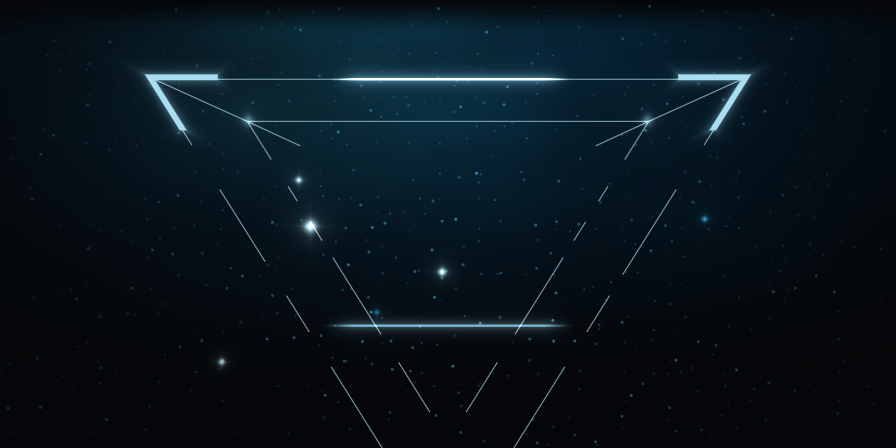
Write a Shadertoy shader that draws this background.

```glsl
// A dark teal star field behind a glowing, broken inverted triangle.
// Value noise tints the sky, hashed cells scatter the stars, and mirrored
// distance functions draw the frame. Units: height = 1, x = 0 at the centre.

const vec3 NIGHT = vec3(0.018, 0.024, 0.034);
const vec3 DEEP_BLUE = vec3(0.015, 0.145, 0.235);
const vec3 TEAL = vec3(0.05, 0.205, 0.27);
const vec3 STAR_BLUE = vec3(0.20, 0.50, 0.62);
const vec3 LINE_COLOR = vec3(0.60, 0.76, 0.80);
const vec3 NEON = vec3(0.66, 0.87, 0.94);
const float EDGE_SLOPE = 0.628;

float hash(vec2 p) {
    return fract(sin(dot(p, vec2(127.1, 311.7))) * 43758.5453);
}

float noise(vec2 p) {
    vec2 cell = floor(p), f = fract(p);
    f = f * f * (3.0 - 2.0 * f);
    float low = mix(hash(cell), hash(cell + vec2(1, 0)), f.x);
    float high = mix(hash(cell + vec2(0, 1)), hash(cell + vec2(1, 1)), f.x);
    return mix(low, high, f.y);
}

float fbm(vec2 p) {
    float sum = 0.0, amplitude = 0.5;
    for (int i = 0; i < 4; i++) {
        sum += amplitude * noise(p);
        p = p * 2.03 + 7.1;
        amplitude *= 0.5;
    }
    return sum;
}

// Antialiased coverage of a stroke around distance d
float stroke(float d, float halfWidth, float px) {
    return clamp((halfWidth - d) / px + 0.5, 0.0, 1.0);
}

float segment(vec2 p, vec2 a, vec2 b) {
    vec2 ab = b - a;
    return length(p - a - ab * clamp(dot(p - a, ab) / dot(ab, ab), 0.0, 1.0));
}

// Part of a slanted edge, leaving 'top' and visible between two heights
float dash(vec2 p, vec2 top, float y0, float y1) {
    vec2 a = top + vec2(EDGE_SLOPE, 1.0) * (y0 - top.y);
    vec2 b = top + vec2(EDGE_SLOPE, 1.0) * (y1 - top.y);
    return segment(p, a, b);
}

vec3 sky(vec2 p) {
    float cloud = fbm(p * vec2(3.0, 4.5) + 3.0);
    float light = exp(-p.x * p.x / 0.58) * smoothstep(0.08, 0.88, p.y);
    float topShade = smoothstep(1.01, 0.92, p.y);
    vec2 toTeal = (p - vec2(-0.33, 0.83)) / vec2(0.60, 0.30);
    float teal = exp(-dot(toTeal, toTeal));
    vec3 tint = mix(DEEP_BLUE, TEAL, teal);
    return mix(NIGHT, tint, light * topShade * (0.68 + 0.65 * cloud));
}

// One small star in some cells of a square grid
float starLayer(vec2 p, float cells, float share, float radius, float px) {
    vec2 id = floor(p * cells);
    vec2 offset = 0.2 + 0.6 * vec2(hash(id + 3.7), hash(id + 9.2));
    float d = length(p - (id + offset) / cells);
    float brightness = 0.25 + 0.75 * hash(id + 21.4);
    return step(hash(id), share) * brightness * stroke(d, radius, px);
}

// Bright star with a halo and faint rays
float sparkle(vec2 p, vec2 centre, float size) {
    vec2 d = abs(p - centre) / size;
    float r = length(d);
    float rays = exp(-r * 0.7 - min(d.x, d.y) * 3.0);
    return exp(-r * r) + 0.25 * exp(-r * 0.55) + 0.3 * rays;
}

// Horizontal light bar with tapered ends: x is the core, y the halo
vec2 lightBar(vec2 p, float y, float halfLength, float px) {
    float d = abs(p.y - y);
    float taper = smoothstep(halfLength, halfLength * 0.72, abs(p.x));
    return taper * vec2(stroke(d, 0.0025, px), exp(-d * 100.0));
}

void mainImage(out vec4 fragColor, in vec2 fragCoord) {
    float px = 1.0 / iResolution.y;
    vec2 p = vec2(fragCoord.x - 0.5 * iResolution.x, fragCoord.y) * px;
    vec2 m = vec2(abs(p.x), p.y);
    vec3 color = sky(p);

    // Scattered stars, denser and brighter near the middle
    float middle = exp(-dot(p - vec2(0.1, 0.45), p - vec2(0.1, 0.45)) * 3.0);
    float stars = starLayer(p, 19.0, 0.15 + 0.35 * middle, 0.0032, px);
    stars += 0.6 * starLayer(p + 5.3, 31.0, 0.25, 0.0022, px);
    color += STAR_BLUE * stars * (0.3 + 0.6 * middle);

    // Thin frame lines, mirrored about the centre
    vec2 outer = vec2(0.667, 0.828), inner = vec2(0.448, 0.729);
    float d = segment(m, vec2(0.0, 0.823), vec2(0.66, 0.823));
    d = min(d, segment(m, vec2(0.0, 0.729), inner));
    d = min(d, segment(m, vec2(0.656, 0.823), inner));
    d = min(d, segment(m, inner, vec2(0.331, 0.675)));
    d = min(d, dash(m, outer, 0.677, 0.712));
    d = min(d, dash(m, outer, p.x < 0.0 ? 0.417 : 0.388, 0.576));
    d = min(d, dash(m, outer, 0.260, 0.339));
    d = min(d, dash(m, outer, -0.02, 0.180));
    d = min(d, dash(m, inner, 0.645, 0.729));
    d = min(d, dash(m, inner, 0.552, 0.583));
    d = min(d, dash(m, inner, 0.464, 0.504));
    d = min(d, dash(m, inner, 0.255, 0.424));
    d = min(d, dash(m, inner, 0.081, 0.190));
    color = mix(color, LINE_COLOR, 0.75 * stroke(d, 0.0013, px));

    // Thick mitred corners with a soft glow
    float sideDepth = (0.677 - (0.834 - m.y) * EDGE_SLOPE - m.x) * 0.847;
    float depth = min(0.834 - m.y, sideDepth);
    float corner = max(abs(depth - 0.0065) - 0.0065, max(0.514 - m.x, 0.709 - m.y));
    color += NEON * 0.28 * exp(-max(corner, 0.0) * 110.0);
    color = mix(color, NEON, stroke(corner, 0.0, px));

    // Light bars
    vec2 topBar = lightBar(p - vec2(0.007, 0.0), 0.823, 0.275, px);
    vec2 lowBar = lightBar(p, 0.273, 0.285, px);
    color += vec3(0.32, 0.40, 0.43) * (topBar.y + 0.75 * lowBar.y);
    color += vec3(0.65) * topBar.x + vec3(0.25, 0.42, 0.48) * lowBar.x;

    // Bright stars and the glints on the inner corners
    float white = sparkle(p, vec2(-0.307, 0.495), 0.013);
    white += 0.8 * sparkle(p, vec2(-0.333, 0.598), 0.007);
    white += sparkle(p, vec2(-0.013, 0.393), 0.008);
    white += 0.65 * sparkle(p, vec2(-0.505, 0.192), 0.007);
    white += 0.35 * sparkle(m, vec2(0.446, 0.731), 0.012);
    float blue = sparkle(p, vec2(0.573, 0.511), 0.006);
    blue += 0.7 * sparkle(p, vec2(-0.159, 0.303), 0.006);
    color += vec3(0.68, 0.80, 0.82) * white + vec3(0.10, 0.38, 0.52) * blue;

    fragColor = vec4(clamp(color, 0.0, 1.0), 1.0);
}
```
